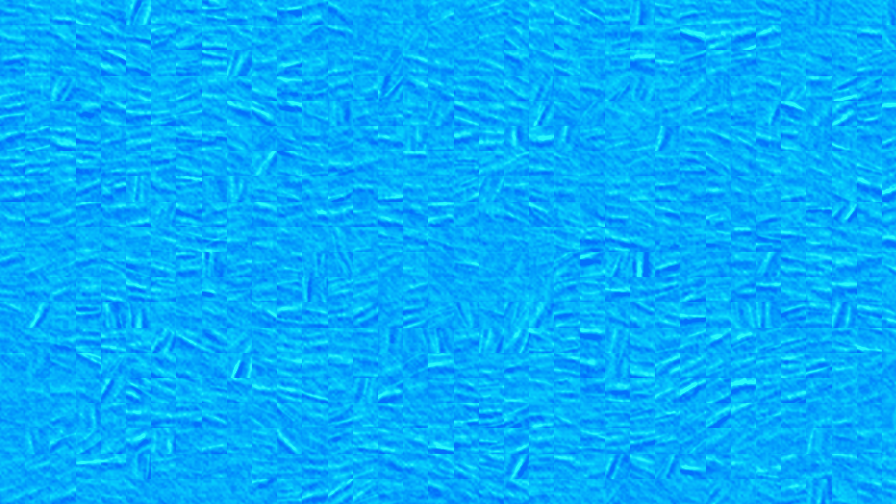
Write a Shadertoy shader that draws this texture.

```glsl
// Embossed blue patchwork: a grid of square tiles, each holding its own scrap
// of relief made of lit ridges, soft folds and fine slanted grain.
// The summed light drives a ramp from azure to pale cyan.

float hash(vec2 p) {
    return fract(sin(dot(p, vec2(127.1, 311.7))) * 43758.5453);
}

float noise(vec2 p) {
    vec2 i = floor(p), f = fract(p);
    f = f * f * (3.0 - 2.0 * f);
    return mix(mix(hash(i), hash(i + vec2(1, 0)), f.x),
               mix(hash(i + vec2(0, 1)), hash(i + vec2(1, 1)), f.x), f.y);
}

mat2 rotate(float angle) {
    float c = cos(angle), s = sin(angle);
    return mat2(c, -s, s, c);
}

// One bent ridge: bright crest with a shadow along one side
float ridge(vec2 p, vec2 seed, float tileAngle) {
    vec2 centre = vec2(hash(seed), hash(seed + 3.7)) * 0.9 - 0.45;
    float angle = tileAngle + (hash(seed + 8.3) - 0.5) * 0.4;
    vec2 q = rotate(angle) * (p - centre);
    q.y += (hash(seed + 5.9) - 0.5) * 0.3 * q.x * q.x;
    float width = mix(0.055, 0.12, hash(seed + 11.1));
    float halfLength = mix(0.3, 1.1, hash(seed + 14.2));
    float s = q.y / width;
    float light = exp(-s * s) - 0.65 * exp(-0.45 * (s + 1.9) * (s + 1.9));
    float ends = 1.0 - smoothstep(halfLength - 0.08, halfLength + 0.04, abs(q.x));
    return light * ends * mix(0.35, 1.0, hash(seed + 17.6));
}

// Soft folds, lit by the height difference toward the light
float folds(vec2 p, vec2 seed, float angle) {
    vec2 q = rotate(angle) * p * vec2(1.6, 4.5) + seed * 7.3;
    return noise(q) - noise(q + vec2(0.15, 0.7));
}

void mainImage(out vec4 fragColor, in vec2 fragCoord) {
    vec2 uv = fragCoord / iResolution.y;
    vec2 grid = uv * 20.0;
    vec2 tile = floor(grid);
    vec2 p = fract(grid) - 0.5;

    // Ridges mostly run near level, tilted either way; a few stand upright
    float angle = mix(-0.55, 0.6, noise(tile * 0.45 + 20.0));
    angle += (hash(tile + 2.3) - 0.5) * 0.4;
    if (hash(tile + 31.0) > 0.88) angle += 1.4;

    // Busy and calm regions, wider than they are tall
    float busy = smoothstep(0.1, 0.6, noise(tile * vec2(0.25, 0.5) + 4.0));
    busy = mix(0.5, 1.0, busy) * mix(0.55, 1.2, hash(tile + 6.1));

    float relief = 0.0;
    for (int i = 0; i < 4; i++) {
        relief += ridge(p, tile + float(i) * 23.7, angle);
    }

    // Fine grain: slanted strokes crossed with small stipple
    vec2 slant = rotate(-0.75) * grid;
    float strokes = noise(slant * vec2(3.0, 9.0)) - 0.5;
    float stipple = noise(grid * 9.0 + 50.0) - 0.5;

    float green = 0.678 + (hash(tile + 9.4) - 0.5) * 0.06;
    green += busy * (0.20 * relief + 0.20 * folds(p, tile, angle));
    green += 0.14 * strokes + 0.14 * stipple;
    green = clamp(green, 0.45, 0.97);

    float red = 0.01 + 0.012 * smoothstep(0.62, 0.7, green)
              + 0.13 * smoothstep(0.79, 0.97, green);
    fragColor = vec4(red, green, 0.98, 1.0);
}
```
